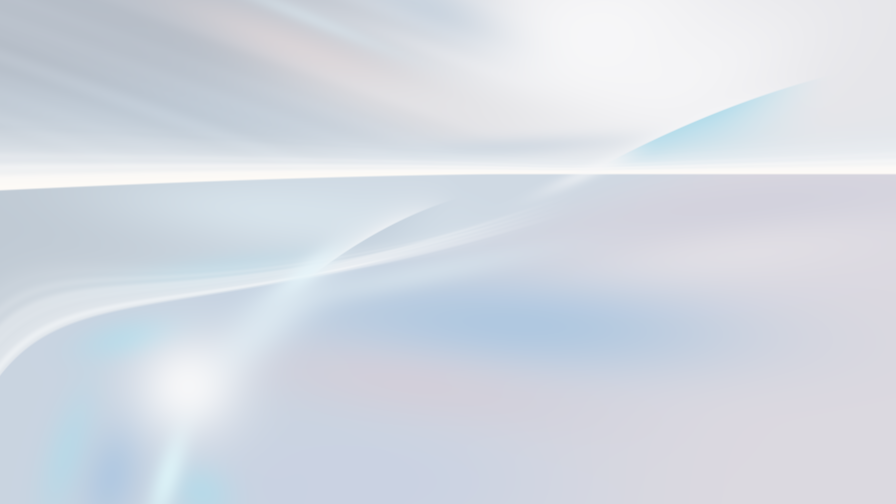
Write a Shadertoy shader that draws this background.

```glsl
const vec3 WHITE = vec3(0.97, 0.97, 0.975);
const vec3 GREY = vec3(0.72, 0.75, 0.79);
const vec3 SLATE = vec3(0.76, 0.81, 0.86);
const vec3 MIST = vec3(0.85, 0.90, 0.93);
const vec3 PEARL = vec3(0.86, 0.85, 0.88);
const vec3 ROSE = vec3(0.87, 0.84, 0.85);
const vec3 BLUE = vec3(0.68, 0.78, 0.88);
const vec3 CYAN = vec3(0.69, 0.86, 0.92);

float hash(float n) { return fract(sin(n * 91.7) * 4375.5); }

float noise(float x) {
    float i = floor(x), f = fract(x);
    return mix(hash(i), hash(i + 1.0), f * f * (3.0 - 2.0 * f));
}

// Blends a soft tilted ellipse of colour into the base
void paint(inout vec3 base, vec2 p, vec2 center, vec2 radius, float tilt, vec3 tint, float amount) {
    vec2 d = p - center;
    float c = cos(tilt), s = sin(tilt);
    d = vec2(c * d.x + s * d.y, c * d.y - s * d.x) / radius;
    base = mix(base, tint, amount * exp(-dot(d, d)));
}

float bandEdge(float x) { return 5.89 - 0.29 * pow(max(1.0 - x / 9.0, 0.0), 1.5); }

float waveEdge(float x) { return 3.42 + 0.04 * x + 0.0135 * x * x - 1.13 * exp(-x / 0.9); }

float window(float x, float a, float b, float c, float d) {
    return smoothstep(a, b, x) * (1.0 - smoothstep(c, d, x));
}

// Lit rim above a curve, tinted shade below it
void fin(inout vec3 base, float d, float reach, vec3 shade, float amount, float rim) {
    float side = smoothstep(-0.025, 0.025, d);
    base = mix(base, shade, amount * (1.0 - side) * exp(min(d, 0.0) / reach));
    base = mix(base, WHITE, rim * side * exp(-max(d, 0.0) / 0.22));
}

vec3 upperSky(vec2 p) {
    vec3 c = mix(GREY, vec3(0.90, 0.90, 0.915), smoothstep(3.0, 11.0, p.x));
    paint(c, p, vec2(3.5, 6.9), vec2(4.5, 0.7), -0.08, SLATE, 0.6);
    paint(c, p, vec2(10.6, 8.3), vec2(2.7, 1.9), 0.2, WHITE, 0.95);
    paint(c, p, vec2(12.2, 7.5), vec2(2.4, 0.9), 0.4, WHITE, 0.6);
    paint(c, p, vec2(7.6, 8.9), vec2(1.4, 0.5), -0.4, SLATE, 0.75);
    paint(c, p, vec2(5.6, 8.0), vec2(2.8, 0.45), -0.38, ROSE, 0.85);
    paint(c, p, vec2(5.6, 8.65), vec2(1.8, 0.14), -0.38, MIST, 0.6);
    paint(c, p, vec2(8.2, 7.1), vec2(2.8, 0.5), -0.15, vec3(0.90, 0.90, 0.91), 0.7);
    paint(c, p, vec2(9.0, 6.35), vec2(2.4, 0.2), 0.06, SLATE, 0.55);
    float streak = noise((p.y + 0.36 * p.x) * 4.5) - 0.5;
    c += 0.025 * streak * (1.0 - smoothstep(7.0, 10.0, p.x));

    // Right-hand fin
    float t = p.x - 10.83;
    float d = p.y - (6.08 + 0.53 * t - 0.034 * t * t);
    float span = window(p.x, 10.6, 11.8, 12.6, 15.0);
    fin(c, d, 0.75, CYAN, 0.95 * span, 0.65 * span);

    // Bright horizontal band made of fine strands
    float h = p.y - bandEdge(p.x);
    float thick = 0.18 + 0.55 * pow(max(1.0 - p.x / 10.0, 0.0), 1.2) + 0.045 * max(p.x - 10.5, 0.0);
    float k = h / thick;
    float strands = 0.78 + 0.22 * noise(k * 7.0 + 3.0);
    c = mix(c, MIST, 0.6 * exp(-k * k * 0.3));
    c = mix(c, WHITE, strands * exp(-k * k * 0.8));
    return mix(c, vec3(1.0, 0.985, 0.965), 0.8 * exp(-k * k * 5.0));
}

vec3 middleVeil(vec2 p) {
    vec3 c = mix(vec3(0.75, 0.79, 0.83), vec3(0.81, 0.85, 0.89), smoothstep(0.0, 7.0, p.x));
    paint(c, p, vec2(5.0, 5.2), vec2(3.0, 0.6), -0.1, MIST, 0.8);
    paint(c, p, vec2(3.9, 4.15), vec2(2.0, 0.28), 0.12, CYAN, 0.45);
    paint(c, p, vec2(14.5, 5.1), vec2(3.5, 0.8), 0.1, vec3(0.81, 0.81, 0.86), 0.8);
    float t = p.x - 5.6;
    float d = p.y - (4.1 + 0.76 * t - 0.09 * t * t);
    float span = window(p.x, 5.2, 6.0, 6.8, 8.3);
    fin(c, d, 0.7, SLATE, 0.75 * span, 0.7 * span);

    // Strands that gather along the lower wave
    float h = p.y - waveEdge(p.x);
    float thick = 0.16 + 0.85 * exp(-p.x / 2.2);
    float k = h / thick;
    float strands = 0.65 + 0.35 * noise(k * 6.0 + 8.0);
    float fade = 1.0 - smoothstep(5.5, 10.5, p.x);
    return mix(c, mix(MIST, WHITE, 0.75), fade * strands * exp(-k * k * 0.7));
}

vec3 lowerHaze(vec2 p) {
    vec3 c = mix(vec3(0.79, 0.83, 0.88), PEARL, smoothstep(5.0, 14.0, p.x));
    paint(c, p, vec2(13.5, 5.2), vec2(4.0, 0.7), 0.1, vec3(0.81, 0.81, 0.86), 0.8);
    paint(c, p, vec2(13.0, 4.4), vec2(3.2, 0.55), 0.15, vec3(0.89, 0.88, 0.90), 0.8);
    paint(c, p, vec2(9.2, 3.2), vec2(4.0, 0.85), -0.05, BLUE, 0.95);
    paint(c, p, vec2(7.4, 2.1), vec2(3.2, 0.65), -0.15, vec3(0.83, 0.81, 0.85), 0.85);
    paint(c, p, vec2(6.4, 0.4), vec2(2.8, 0.9), 0.0, vec3(0.79, 0.82, 0.89), 0.8);
    paint(c, p, vec2(7.5, 4.1), vec2(2.4, 0.25), 0.2, MIST, 0.6);
    paint(c, p, vec2(2.3, 2.95), vec2(0.9, 0.35), 0.2, CYAN, 0.7);
    paint(c, p, vec2(4.7, 3.2), vec2(1.8, 0.5), 0.75, vec3(0.87, 0.92, 0.95), 0.8);
    paint(c, p, vec2(1.2, 0.9), vec2(0.4, 1.2), -0.3, CYAN, 0.6);
    paint(c, p, vec2(2.0, 0.5), vec2(0.5, 0.95), -0.25, BLUE, 0.85);
    paint(c, p, vec2(3.6, 0.2), vec2(0.6, 0.5), -0.5, CYAN, 0.7);
    paint(c, p, vec2(3.0, 0.5), vec2(0.24, 1.0), -0.3, vec3(0.86, 0.95, 0.97), 0.9);
    paint(c, p, vec2(3.35, 2.1), vec2(0.95, 0.9), 0.0, WHITE, 0.95);
    return c;
}

void mainImage(out vec4 fragColor, in vec2 fragCoord) {
    vec2 p = fragCoord / iResolution.xy * vec2(16.0, 9.0);

    // Lower layers meet crisply at the left and dissolve to the right
    float h = p.y - waveEdge(p.x);
    float soft = 0.03 + 0.6 * smoothstep(6.0, 11.0, p.x);
    vec3 color = mix(lowerHaze(p), middleVeil(p), smoothstep(-soft, soft, h));

    // Thin ribbon lines continuing the wave
    float ribbon = window(p.x, 5.0, 6.2, 7.5, 10.5);
    for (int i = 0; i < 4; i++) {
        float d = h - float(i) * (0.03 + 0.012 * (p.x - 5.0));
        color = mix(color, WHITE, 0.32 * ribbon * exp(-d * d / 0.0012));
    }

    // Upper sky and band, then the light where strands cross
    color = mix(color, upperSky(p), smoothstep(-0.025, 0.025, p.y - bandEdge(p.x)));
    paint(color, p, vec2(5.5, 4.15), vec2(0.7, 0.2), 0.65, vec3(0.90, 0.96, 0.98), 0.75);
    paint(color, p, vec2(10.5, 5.92), vec2(0.9, 0.13), 0.42, WHITE, 0.55);
    fragColor = vec4(color, 1.0);
}
```
